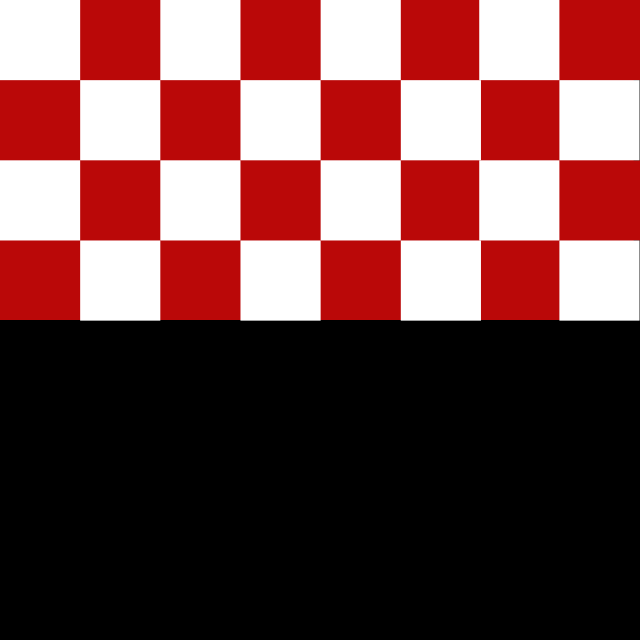
Write a three.js fragment shader that draws this background.

```glsl
varying vec2 vUv;

// Smooth coverage of an axis-aligned rectangle
float rectangle(vec2 p, vec2 low, vec2 high, vec2 pixel) {
  vec2 a = clamp((p - low) / pixel + 0.5, 0.0, 1.0);
  vec2 b = clamp((high - p) / pixel + 0.5, 0.0, 1.0);
  return a.x * a.y * b.x * b.y;
}

void main() {
  vec2 pixel = max(fwidth(vUv), vec2(0.00001));
  vec3 black = vec3(0.0);
  vec3 red = vec3(0.73, 0.03, 0.03);
  vec3 white = vec3(1.0);
  float cell = 0.12525;

  // Red band over the black lower half
  vec3 color = mix(black, red, rectangle(vUv, vec2(-0.1, 0.5), vec2(1.1), pixel));

  // Alternating white squares, row by row from the top
  for (int j = 0; j < 4; j++) {
    float row = float(j);
    float odd = mod(row, 2.0);
    float top = 1.0 - row * cell;

    // Thin dark seam at the right end of odd rows
    float seam = odd * rectangle(vUv, vec2(0.99, top - cell), vec2(1.1, top), pixel);
    color = mix(color, black, seam);

    for (int i = 0; i < 4; i++) {
      float column = 2.0 * float(i) + odd;
      // The last squares sit slightly further left
      float left = column * cell - 0.0027 * step(5.5, column);
      // Squares on the canvas border extend past it
      vec2 low = vec2(column < 0.5 ? -0.1 : left, top - cell);
      vec2 high = vec2(left + cell, j == 0 ? 1.1 : top);
      color = mix(color, white, rectangle(vUv, low, high, pixel));
    }
  }

  gl_FragColor = vec4(color, 1.0);
}
```
